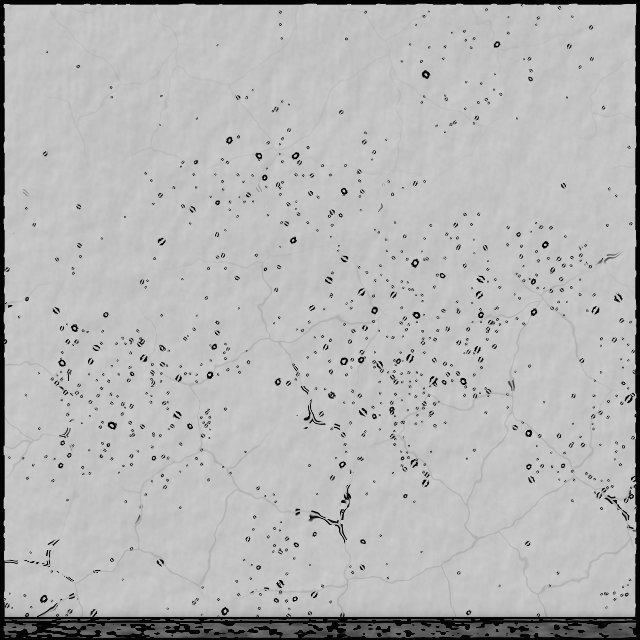
Write a Shadertoy shader that draws this texture.

```glsl
// Pale grey plaster with hairline cracks, pitted by small black rings and paired dashes,
// inside a thin black frame with a dark, scuffed skirting strip along the bottom.
// Cracks are warped Voronoi borders; pits are jittered grid cells thinned by noise.

const float PLASTER = 0.765;
const float RELIEF = 0.11;
const float STREAK = 0.018;
const float CRACK_SCALE = 7.0;
const float CRACK_DEPTH = 0.075;
const float CRACK_WIDTH = 0.0016;
const float FRAME_WIDTH = 0.0068;
const float STRIP_TOP = 0.036;
const float STRIP_GREY = 0.36;
const float INK = 0.015;

float hash(vec2 p) {
    vec3 q = fract(vec3(p.xyx) * 0.1031);
    q += dot(q, q.yzx + 33.33);
    return fract((q.x + q.y) * q.z);
}

vec2 hash2(vec2 p) {
    return vec2(hash(p + 17.3), hash(p + 91.7));
}

float noise(vec2 p) {
    vec2 i = floor(p), f = fract(p);
    f = f * f * (3.0 - 2.0 * f);
    return mix(mix(hash(i), hash(i + vec2(1, 0)), f.x),
               mix(hash(i + vec2(0, 1)), hash(i + vec2(1, 1)), f.x), f.y);
}

float fbm(vec2 p) {
    float sum = 0.0, gain = 0.5;
    for (int i = 0; i < 4; i++) {
        sum += gain * noise(p);
        p = mat2(1.6, 1.2, -1.2, 1.6) * p + 5.7;
        gain *= 0.5;
    }
    return sum;
}

// Distance to the nearest Voronoi border, in canvas units
float crackDistance(vec2 uv) {
    vec2 warp = vec2(fbm(uv * 14.0), fbm(uv * 14.0 + 40.0)) - 0.5;
    vec2 p = (uv + 0.075 * warp) * CRACK_SCALE + 3.0;
    vec2 cell = floor(p), f = fract(p), nearest = vec2(0.0);
    float best = 9.0, border = 9.0;
    for (int k = 0; k < 9; k++) {
        vec2 o = vec2(k % 3 - 1, k / 3 - 1);
        vec2 r = o + hash2(cell + o) - f;
        if (dot(r, r) < best) { best = dot(r, r); nearest = r; }
    }
    for (int k = 0; k < 25; k++) {
        vec2 o = vec2(k % 5 - 2, k / 5 - 2);
        vec2 r = o + hash2(cell + o) - f;
        vec2 gap = r - nearest;
        if (dot(gap, gap) > 1e-5)
            border = min(border, dot(0.5 * (r + nearest), normalize(gap)));
    }
    return border / CRACK_SCALE;
}

// Where damage gathers: loose patches and narrow upright trails
float damage(vec2 uv) {
    float patches = smoothstep(0.38, 0.75, noise(uv * 7.0 + 12.0));
    float trails = smoothstep(0.68, 0.9, noise(uv * vec2(32.0, 3.0) + 8.0));
    float lower = 1.0 - smoothstep(0.45, 0.95, uv.y);
    return (0.12 + patches + 0.7 * trails) * mix(0.4, 1.0, lower);
}

// One jittered pit per cell: a ring, or a ring split into two parallel dashes
float pits(vec2 uv, float cells, float share, float radius, float ringShare, float aa) {
    vec2 id = floor(uv * cells), key = id + cells * 3.0;
    vec2 p = (fract(uv * cells) - 0.25 - 0.5 * hash2(key)) / cells;
    float size = radius * mix(0.55, 1.0, hash(key + 5.1));
    float angle = (hash(key + 8.4) < 0.65 ? 0.95 : -0.75) + 0.5 * (hash(key + 2.6) - 0.5);
    float c = cos(angle), s = sin(angle);
    p = mat2(c, -s, s, c) * p;
    float wobble = 0.5 * size * (noise(p / size * 1.5 + key) - 0.5);
    float d = abs(length(p * vec2(0.8, 1.0)) - size + wobble) - 0.4 * size;
    if (hash(key + 6.9) > ringShare) d = max(d, 0.45 * size - abs(p.y));
    float present = step(hash(key + 1.7), share * damage((id + 0.5) / cells));
    return present * (1.0 - smoothstep(-aa, aa, d));
}

float plaster(vec2 uv) {
    vec2 p = uv * vec2(42.0, 30.0);
    float relief = fbm(p + vec2(0.2, -0.2)) - fbm(p);
    float streaks = noise(uv * vec2(150.0, 7.0)) - 0.5;
    streaks *= smoothstep(0.4, 0.8, uv.y) * (1.0 - smoothstep(0.4, 0.8, uv.x));
    float stain = fbm(uv * 5.0) - 0.5;
    float grain = noise(uv * 260.0) - 0.5;
    float footShade = 0.13 * exp(-(uv.y - STRIP_TOP) / 0.006);
    return PLASTER + RELIEF * relief + STREAK * streaks + 0.025 * stain + 0.012 * grain - footShade;
}

float skirting(vec2 uv) {
    float grey = STRIP_GREY + 0.3 * (fbm(uv * vec2(45.0, 110.0)) - 0.5);
    float scuff = noise(uv * vec2(130.0, 300.0)) * 0.6 + noise(uv * vec2(55.0, 160.0)) * 0.4;
    float ink = smoothstep(0.57, 0.63, scuff);
    float y = uv.y + 0.0012 * (noise(vec2(uv.x * 60.0, 2.0)) - 0.5);
    ink = max(ink, 1.0 - smoothstep(0.0012, 0.0022, abs(y - STRIP_TOP + 0.0015)));
    ink = max(ink, 1.0 - smoothstep(0.0011, 0.0022, abs(y - STRIP_TOP + 0.0075)));
    ink = max(ink, 1.0 - smoothstep(0.003, 0.0045, y));
    return mix(grey, INK, ink);
}

void mainImage(out vec4 fragColor, in vec2 fragCoord) {
    vec2 uv = fragCoord / iResolution.xy;
    float aa = 0.6 / iResolution.y;
    float tone = plaster(uv);

    // Faint cracks, opening into broken double black lines in places
    float d = crackDistance(uv);
    float visible = smoothstep(0.35, 0.65, noise(uv * 6.0 + 31.0)) * (1.0 - 0.6 * smoothstep(0.5, 0.9, uv.y));
    tone -= CRACK_DEPTH * visible * (1.0 - smoothstep(0.0, CRACK_WIDTH + aa, d));
    float open = smoothstep(0.64, 0.68, noise(uv * 10.0 + 70.0)) * (1.0 - smoothstep(0.6, 0.75, uv.y));
    float dashes = smoothstep(0.5, 0.58, noise(uv * 125.0));
    float ink = open * dashes * (1.0 - smoothstep(-aa, aa, abs(d - 0.0024) - 0.0011));

    // Pits from coarse to fine
    ink = max(ink, pits(uv, 38.0, 0.16, 0.0039, 0.5, aa));
    ink = max(ink, pits(uv, 61.0, 0.17, 0.0024, 0.15, aa));
    ink = max(ink, pits(uv, 90.0, 0.17, 0.0014, 0.0, aa));
    tone = mix(tone, INK, ink);

    // Skirting strip and slightly ragged frame
    tone = mix(skirting(uv), tone, smoothstep(-aa, aa, uv.y - STRIP_TOP));
    float edge = min(min(uv.x, 1.0 - uv.x), 1.0 - uv.y);
    edge += 0.0016 * (smoothstep(0.6, 0.8, noise(uv * 110.0)) - 0.3);
    tone = mix(INK, tone, smoothstep(-aa, aa, edge - FRAME_WIDTH));
    fragColor = vec4(vec3(tone), 1.0);
}
```
